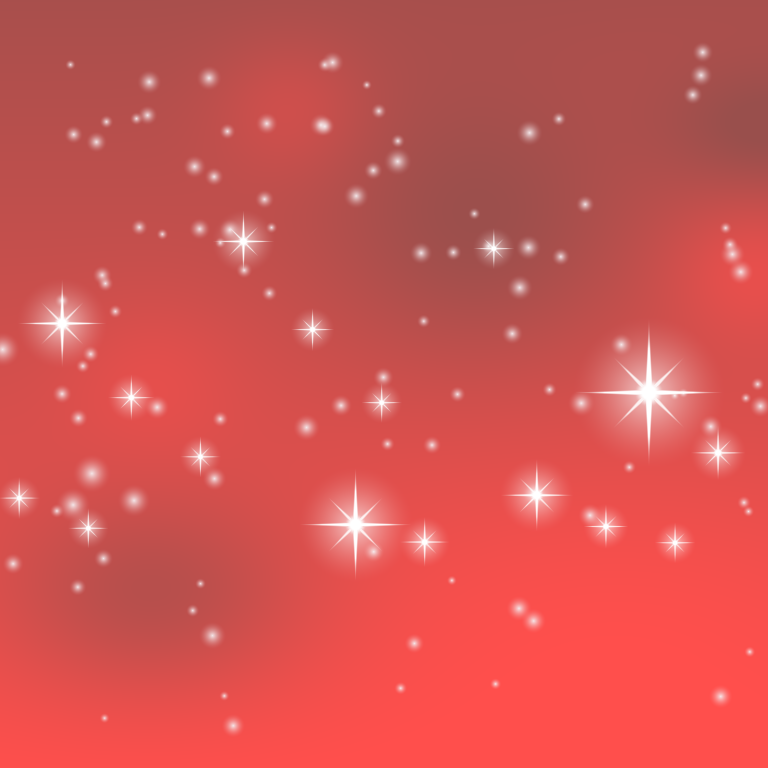
Reproduce this background procedurally as a three.js fragment shader.

```glsl
// Glowing white dots and eight-pointed sparkles over a soft, cloudy red gradient.
varying vec2 vUv;

const int DOT_COUNT = 104;
const int SPARKLE_COUNT = 16;
const float EDGE = 0.0013;
const vec3 DOT_COLOR = vec3(0.96, 0.93, 0.94);

vec2 hash2(float n) {
  return fract(sin(n * vec2(12.99, 78.23) + vec2(1.7, 4.1)) * 4375.85);
}

// Soft elliptical cloud, 1 at its center
float cloud(vec2 p, vec2 center, vec2 radius) {
  vec2 q = (p - center) / radius;
  return exp(-dot(q, q));
}

// Round glow that falls to 0 at the given radius
float glow(float dist, float radius, float falloff) {
  return pow(max(1.0 - dist / radius, 0.0), falloff);
}

// Needle along x, tapering from the center to both tips
float needle(vec2 p, float len, float halfWidth) {
  float taper = max(1.0 - abs(p.x) / len, 0.0);
  float w = halfWidth * pow(taper, 1.3);
  return smoothstep(w + EDGE, w - EDGE, abs(p.y)) * min(taper * 2.5, 1.0);
}

// Only red varies strongly across the backdrop
vec3 backdrop(vec2 p) {
  float red = mix(1.0, 0.66, p.y);
  red -= 0.15 * cloud(p, vec2(0.62, 0.69), vec2(0.19, 0.17));
  red -= 0.21 * cloud(p, vec2(0.20, 0.22), vec2(0.20, 0.13));
  red -= 0.13 * cloud(p, vec2(1.00, 0.83), vec2(0.13, 0.08));
  red += 0.11 * cloud(p, vec2(0.38, 0.86), vec2(0.10, 0.09));
  red += 0.07 * cloud(p, vec2(0.20, 0.51), vec2(0.11, 0.10));
  red += 0.13 * cloud(p, vec2(0.98, 0.65), vec2(0.11, 0.09));
  red += 0.06 * cloud(p, vec2(0.80, 0.22), vec2(0.35, 0.20));
  return vec3(clamp(red, 0.6, 1.0), 0.308, 0.298);
}

float sparkle(vec2 p, float size) {
  vec2 diagonal = vec2(p.x + p.y, p.y - p.x) * 0.7071;
  float d = length(p);
  float rays = max(needle(p, size, size * 0.038), needle(p.yx, size, size * 0.05));
  float shortRays = max(needle(diagonal, size * 0.68, size * 0.035),
                        needle(diagonal.yx, size * 0.68, size * 0.035));
  float core = smoothstep(size * 0.20, size * 0.08, d);
  float halo = 0.72 * glow(d, size * 1.05, 1.6);
  float star = max(core, max(rays, 0.85 * shortRays));
  return 1.0 - (1.0 - halo) * (1.0 - star);
}

void main() {
  vec3 color = backdrop(vUv);

  // Scattered dots, mostly small with a few wide ones
  for (int i = 0; i < DOT_COUNT; i++) {
    float n = float(i);
    vec2 h = hash2(n + 1.0);
    vec2 s = hash2(n + 211.0);
    vec2 center = vec2(h.x, 0.04 + 0.92 * pow(h.y, 0.8));
    float radius = mix(0.006, 0.018, s.x) + 0.012 * pow(s.y, 14.0);
    float d = length(vUv - center);
    color = mix(color, DOT_COLOR, 0.95 * glow(d, radius, 1.8));
  }

  // Sparkles spread evenly in a middle band, shrinking with their index
  for (int i = 0; i < SPARKLE_COUNT; i++) {
    float n = float(i);
    vec2 spread = fract(vec2(0.845, 0.68) + n * vec2(0.618, 0.5698));
    vec2 center = vec2(spread.x, mix(0.29, 0.72, spread.y * spread.y));
    float size = 0.026 + 0.07 * exp(-0.4 * n);
    color = mix(color, vec3(1.0), sparkle(vUv - center, size));
  }

  gl_FragColor = vec4(color, 1.0);
}
```
